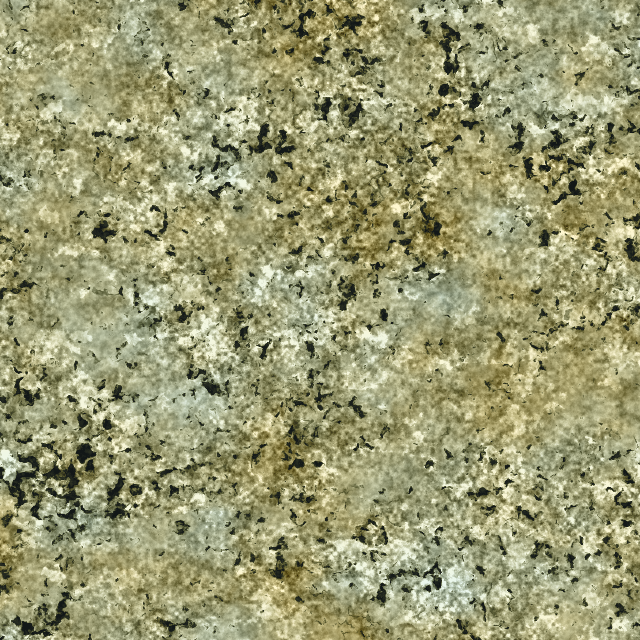
Reproduce this texture procedurally as a WebGL 2 fragment shader.

```glsl
#version 300 es
precision highp float;
// Weathered granite: olive and tan mottling, cream crystals, clustered dark flecks.
uniform vec2 u_resolution;
out vec4 fragColor;

float hash(vec2 cell) {
    vec3 h = fract(vec3(cell.xyx) * 0.1031);
    h += dot(h, h.yzx + 33.33);
    return fract((h.x + h.y) * h.z);
}

float valueNoise(vec2 p) {
    vec2 cell = floor(p), f = fract(p);
    f = f * f * (3.0 - 2.0 * f);
    float low = mix(hash(cell), hash(cell + vec2(1, 0)), f.x);
    float high = mix(hash(cell + vec2(0, 1)), hash(cell + vec2(1, 1)), f.x);
    return mix(low, high, f.y);
}

// Fractal noise centred on zero, each octave turned and doubled.
float fractal(vec2 p) {
    float sum = 0.0, amplitude = 0.533;
    for (int i = 0; i < 4; i++) {
        sum += amplitude * (valueNoise(p) - 0.5);
        p = mat2(1.6, 1.2, -1.2, 1.6) * p + 17.3;
        amplitude *= 0.5;
    }
    return sum;
}

void main() {
    vec2 p = gl_FragCoord.xy / min(u_resolution.x, u_resolution.y);

    // Ragged mineral borders come from a warped, slightly flattened domain.
    vec2 warp = vec2(fractal(p * 60.0 + 3.0), fractal(p * 60.0 + 61.0));
    vec2 q = (p + 0.022 * warp) * vec2(0.88, 1.1);

    float cluster = fractal(p * 8.0 + 40.0);
    float warmth = fractal(q * 10.0 + 91.0);
    float mottle = fractal(q * 42.0 + 12.0);
    float grain = fractal(p * 170.0 + 7.0);

    // Smooth pale plates lie between coarse, speckled areas.
    float plate = smoothstep(0.06, 0.14, fractal(q * 15.0 + 130.0));
    float roughness = mix(1.0, 0.6, plate) * (1.0 + 1.5 * cluster);
    float tone = 0.635 + 0.36 * mottle - 0.2 * warmth + 0.03 * plate;
    tone += 0.8 * roughness * grain;

    // Cream crystals.
    float cream = smoothstep(0.10, 0.18, fractal(q * 27.0 + 210.0) + 0.15 * cluster + 0.2 * grain);
    tone += 0.16 * cream;

    // Dark flecks gather in loose clusters, with a few thin broken cracks.
    float fleck = fractal(q * vec2(80.0, 70.0) + 310.0) + 0.45 * cluster + 0.4 * grain;
    float dark = smoothstep(0.13, 0.32, fleck);
    float crackLine = 1.0 - smoothstep(0.004, 0.03, abs(fractal(q * 20.0 + 420.0)));
    float crackGate = smoothstep(0.12, 0.22, fractal(p * 26.0 + 505.0) + 0.3 * cluster);
    dark = max(dark, 0.5 * crackLine * crackGate);
    tone = mix(tone, 0.09 + 0.3 * max(grain, 0.0), dark);
    tone = clamp(tone, 0.04, 0.97);

    // Olive tint fades in the shadows and in the cream highlights.
    float tint = 0.165 * smoothstep(0.0, 0.4, tone) * (1.0 - 0.3 * smoothstep(0.75, 0.95, tone));
    vec3 color = vec3(tone, tone, tone - tint);

    // Ochre stains against cool grey-green areas.
    color += (warmth - 0.03 * plate) * vec3(0.14, 0.0, -0.2) * (1.0 - dark);
    color += dark * vec3(-0.02, 0.0, 0.02);
    fragColor = vec4(clamp(color, 0.0, 1.0), 1.0);
}
```
